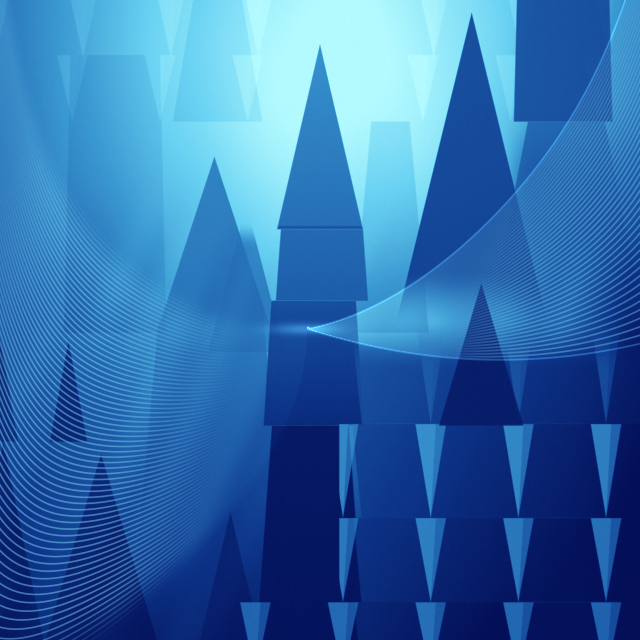
This background is drawn by a WebGL 1 fragment shader. Its source:

```glsl
precision highp float;

uniform vec2 u_resolution;

float hash(vec2 p) {
  return fract(sin(dot(p, vec2(127.1, 311.7))) * 43758.545);
}

float noise(vec2 p) {
  vec2 i = floor(p), f = fract(p);
  f = f * f * (3.0 - 2.0 * f);
  return mix(mix(hash(i), hash(i + vec2(1, 0)), f.x),
             mix(hash(i + vec2(0, 1)), hash(i + vec2(1, 1)), f.x), f.y);
}

// Colour ramp from deep navy to icy glow
vec3 ramp(float v) {
  v = clamp(v, 0.0, 1.0) * 5.0;
  vec3 c = mix(vec3(0.01, 0.05, 0.33), vec3(0.05, 0.21, 0.54), clamp(v, 0.0, 1.0));
  c = mix(c, vec3(0.13, 0.40, 0.69), clamp(v - 1.0, 0.0, 1.0));
  c = mix(c, vec3(0.23, 0.60, 0.82), clamp(v - 2.0, 0.0, 1.0));
  c = mix(c, vec3(0.41, 0.82, 0.95), clamp(v - 3.0, 0.0, 1.0));
  return mix(c, vec3(0.70, 0.98, 1.0), clamp(v - 4.0, 0.0, 1.0));
}

float soft(float d) {
  return smoothstep(-0.0015, 0.0015, d);
}

// Tapered block: centre x, top and base heights, half widths at top and base
float spire(vec2 p, float x, float top, float base, float topHalf, float baseHalf) {
  float halfWidth = mix(topHalf, baseHalf, (top - p.y) / (top - base));
  return soft(halfWidth - abs(p.x - x)) * soft(top - p.y) * soft(p.y - base);
}

// Downward wedges between the blocks of one tier, dimmer on their right half
float wedges(vec2 p, float top, float base, float shift) {
  float x = (fract((p.x - shift) / 0.137 + 0.5) - 0.5) * 0.137;
  float h = (p.y - base) / (top - base);
  float shade = 1.0 - 0.25 * soft(x - 0.008 * h);
  return shade * soft(0.024 * h - abs(x)) * soft(top - p.y) * soft(p.y - base);
}

// Position across the twisted ribbon, 0 at its lower edge and 1 at its upper
float ribbon(vec2 p) {
  float d = p.x - 0.48, a = abs(d);
  float upper = 0.2 * a + 1.38 * a * a + 40.0 * pow(a, 9.0);
  float lower = -0.32 * a + 0.53 * a * a;
  if (d < 0.0) {
    upper = 0.1 * a + 1.2 * a * a + 250.0 * pow(a, 9.0);
    lower = -0.87 * sqrt(a);
  }
  return (p.y - 0.486 - lower) / max(upper - lower, 0.003);
}

void main() {
  vec2 p = gl_FragCoord.xy / u_resolution;
  float px = 1.0 / u_resolution.y;

  // Glowing sky
  vec2 g = (p - vec2(0.52, 0.87)) * vec2(1.0, 0.85);
  float v = 0.3 * p.y + 0.16 * (1.0 - p.x) * (1.0 - p.y) + 0.77 * exp(-5.2 * dot(g, g));
  v += 0.07 * (noise(p * vec2(9.0, 4.0)) - 0.5);

  // Pale distant tiers
  v += 0.05 * wedges(p, 1.02, 0.91, 0.13) + 0.05 * wedges(p, 0.914, 0.81, 0.25);
  v -= 0.05 * spire(p, 0.18, 0.914, 0.48, 0.07, 0.08);
  v -= 0.06 * spire(p, 0.34, 1.05, 0.81, 0.03, 0.07);
  v -= 0.09 * spire(p, 0.61, 0.81, 0.48, 0.03, 0.06);

  // Right-hand columns
  v = mix(v, 0.33, 0.8 * smoothstep(0.78, 0.84, p.x) * smoothstep(0.85, 0.7, p.y));
  v = mix(v, 0.26, 0.85 * spire(p, 0.88, 1.01, 0.81, 0.072, 0.077));
  v = mix(v, 0.32, 0.7 * spire(p, 0.885, 0.81, 0.50, 0.06, 0.12) * smoothstep(0.5, 0.65, p.y));
  v -= 0.25 * smoothstep(0.88, 1.0, p.x) * smoothstep(0.75, 0.45, p.y);

  // Left spires
  v = mix(v, 0.42, 0.7 * spire(p, 0.385, 0.68, 0.45, 0.0, 0.06) * smoothstep(0.655, 0.61, p.y));
  v = mix(v, 0.42 + 0.25 * (p.y - 0.5), 0.9 * spire(p, 0.335, 0.755, 0.45, 0.0, 0.1) * smoothstep(0.45, 0.52, p.y));
  v = mix(v, 0.13 + 0.5 * p.y, 0.7 * spire(p, 0.33, 0.52, -0.01, 0.08, 0.13) * smoothstep(0.52, 0.44, p.y));
  v = mix(v, 0.10, 0.9 * spire(p, 0.107, 0.467, 0.31, 0.0, 0.029));
  v = mix(v, 0.10, 0.9 * spire(p, 0.0, 0.47, 0.31, 0.0, 0.028));
  v = mix(v, 0.06, 0.85 * spire(p, 0.158, 0.29, -0.01, 0.0, 0.09));
  v = mix(v, 0.06, 0.85 * spire(p, 0.005, 0.31, -0.01, 0.0, 0.065));
  v = mix(v, 0.06, 0.6 * spire(p, 0.36, 0.2, -0.01, 0.0, 0.05));
  v += 0.08 * (noise(vec2(p.x - 0.4 * p.y, p.y * 0.2) * 25.0) - 0.5) * smoothstep(0.75, 0.5, p.y);

  // Tall right spire
  v = mix(v, 0.18 + 0.1 * p.y, 0.95 * spire(p, 0.737, 0.98, 0.48, 0.0, 0.122) * smoothstep(0.49, 0.58, p.y));

  // Central tower
  v = mix(v, 0.03 + 0.1 * p.y, spire(p, 0.485, 0.335, -0.01, 0.06, 0.085));
  v = mix(v, 0.13 + 0.8 * (p.y - 0.335), 0.95 * spire(p, 0.49, 0.53, 0.335, 0.066, 0.078));
  v = mix(v, 0.36 + 0.5 * (p.y - 0.53), spire(p, 0.503, 0.642, 0.53, 0.064, 0.072));
  v = mix(v, 0.43 + 0.5 * (p.y - 0.642), spire(p, 0.5, 0.931, 0.642, 0.0, 0.067));
  v -= 0.1 * spire(p, 0.5, 0.647, 0.642, 0.064, 0.067);

  // Stacked tiers at lower right
  for (int i = 0; i < 4; i++) {
    float n = float(i), m = n + 1.0;
    float top = 0.5 - 0.17 * n + 0.0077 * n * n;
    float base = 0.5 - 0.17 * m + 0.0077 * m * m;
    float row = soft(top - p.y) * soft(p.y - base);
    if (i == 0) row *= smoothstep(0.5, 0.42, p.y);
    float body = 0.23 - 0.06 * n - 0.5 * (p.x - 0.65) + 0.25 * (p.y - base);
    v = mix(v, max(body, 0.01), 0.93 * row * soft(p.x - 0.565 + 0.1 * (p.y - base)));
    float start = i == 0 ? 0.57 : (i == 3 ? 0.36 : 0.53);
    float gap = wedges(p, top, base, 0.673) * row * soft(0.975 - p.x) * soft(p.x - start);
    v = mix(v, (i == 0 ? 0.36 : 0.66 - 0.06 * n) - 0.2 * abs(p.x - 0.65), 0.9 * gap);
  }
  v = mix(v, 0.07, 0.9 * spire(p, 0.752, 0.557, 0.335, 0.0, 0.066));

  // Ribbon haze and fine strands
  float t = ribbon(p);
  float rightSide = step(0.48, p.x);
  float reach = abs(p.x - 0.48);
  float border = mix(0.12, 0.012, rightSide);
  float inside = smoothstep(0.0, border, t) * smoothstep(1.0, 1.0 - border, t);
  vec2 slope = vec2(ribbon(p + vec2(0.001, 0.0)) - t, ribbon(p + vec2(0.0, 0.001)) - t) * 1000.0;
  float steep = max(length(slope), 0.01);
  float count = mix(74.0, 46.0, rightSide);
  float density = steep * count;
  float offset = abs(fract(t * count + 0.5) - 0.5) / density;
  float strand = smoothstep(0.0008 + px, 0.0002, offset);
  strand = mix(strand, 0.25, smoothstep(0.2, 0.5, px * density));
  float fade = mix(smoothstep(0.05, 0.35, reach), 0.8, rightSide);
  v += inside * mix(0.03, 0.25 * exp(-6.0 * reach), rightSide);
  vec3 color = ramp(v);
  color = mix(color, vec3(0.50, 0.84, 0.96), 0.5 * strand * inside * fade);

  // Delicate rims and the glow of the twist
  float rim = min(abs(t), abs(t - 1.0)) / steep;
  color += vec3(0.12, 0.22, 0.22) * rightSide * smoothstep(0.001 + px, 0.0, rim);
  vec2 twist = (p - vec2(0.475, 0.486)) * vec2(20.0, 120.0);
  color += vec3(0.14, 0.26, 0.24) * exp(-dot(twist, twist));
  color += 0.01 * (hash(floor(p * 512.0)) - 0.5);
  gl_FragColor = vec4(color, 1.0);
}
```
